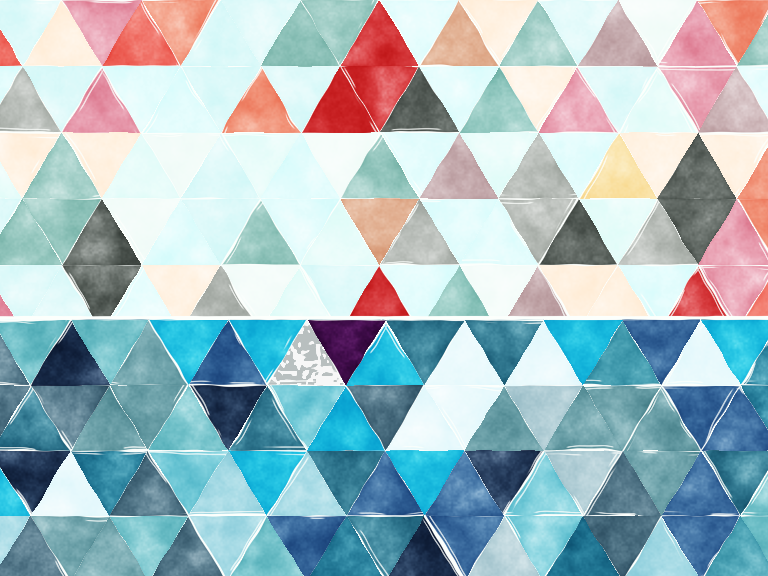
Give the GLSL for this pattern, as a Shadertoy shader.

```glsl
// Two panels of hand-painted watercolour triangles: pale and warm above, blue and teal below.
#define SPLIT 0.552       // height of the white band, measured from the top
#define BAND 0.0032       // half width of the band
#define LINE 0.0011       // width scale of the bare paper gaps
#define WOBBLE 0.0035     // unsteadiness of the painted edges
#define MOTTLE 1.5        // strength of the pigment clouds
#define SHARE 0.32        // chance that a rhombus keeps one colour
#define UP_TINT 0.60      // chance of colour in upward warm triangles
#define DOWN_TINT 0.17    // chance of colour in downward warm triangles
#define SEED 7.0

const vec3 PAPER = vec3(0.99, 1.0, 0.99);

const vec3 PALE[5] = vec3[5](
    vec3(0.89, 0.99, 0.99), vec3(0.88, 0.98, 0.98), vec3(0.96, 0.99, 0.98),
    vec3(1.00, 0.95, 0.89), vec3(0.91, 0.99, 0.98));

const vec3 WARM[12] = vec3[12](
    vec3(0.95, 0.60, 0.50), vec3(0.91, 0.62, 0.69), vec3(0.94, 0.44, 0.40),
    vec3(0.60, 0.80, 0.77), vec3(0.78, 0.68, 0.69), vec3(0.71, 0.73, 0.71),
    vec3(0.88, 0.68, 0.56), vec3(0.98, 0.89, 0.66), vec3(0.83, 0.21, 0.22),
    vec3(0.96, 0.56, 0.51), vec3(0.37, 0.40, 0.38), vec3(0.62, 0.80, 0.77));

const vec3 COOL[13] = vec3[13](
    vec3(0.16, 0.50, 0.61), vec3(0.30, 0.64, 0.71), vec3(0.49, 0.81, 0.86),
    vec3(0.66, 0.86, 0.90), vec3(0.31, 0.45, 0.52), vec3(0.45, 0.65, 0.68),
    vec3(0.12, 0.20, 0.32), vec3(0.10, 0.73, 0.87), vec3(0.92, 0.98, 0.99),
    vec3(0.23, 0.42, 0.62), vec3(0.47, 0.77, 0.80), vec3(0.70, 0.81, 0.84),
    vec3(0.22, 0.50, 0.59));

float hash(vec3 p) {
    p = fract(p * 0.1031);
    p += dot(p, p.zyx + 31.32);
    return fract((p.x + p.y) * p.z);
}

float noise(vec2 p) {
    vec2 i = floor(p), f = fract(p);
    f = f * f * (3.0 - 2.0 * f);
    vec2 o = vec2(0.0, 1.0);
    return mix(mix(hash(vec3(i, 1.0)), hash(vec3(i + o.yx, 1.0)), f.x),
               mix(hash(vec3(i + o, 1.0)), hash(vec3(i + 1.0, 1.0)), f.x), f.y);
}

float clouds(vec2 p) {
    float sum = 0.0, amp = 0.5;
    for (int i = 0; i < 5; i++) {
        sum += amp * noise(p);
        p = mat2(1.6, 1.2, -1.2, 1.6) * p + 17.3;
        amp *= 0.55;
    }
    return sum / 1.06;
}

// Pigment of one triangle; both halves of a rhombus may share it
vec3 pigment(vec2 rhombus, bool up, bool cool) {
    float panel = cool ? SEED + 40.0 : SEED;
    bool shared = hash(vec3(rhombus, panel)) < SHARE;
    bool upKey = up || shared;
    vec3 key = vec3(rhombus, panel + (upKey ? 3.0 : 11.0));
    float pick = hash(key + 5.0);
    if (cool) {
        if (!up && rhombus == vec2(3.0)) return vec3(0.25, 0.05, 0.29);
        return COOL[int(pick * 13.0)];
    }
    bool tinted = hash(key + 23.0) < (upKey ? UP_TINT : DOWN_TINT);
    return tinted ? WARM[int(pick * 12.0)] : PALE[int(pick * 5.0)];
}

void mainImage(out vec4 fragColor, in vec2 fragCoord) {
    float px = 1.0 / iResolution.y;
    vec2 p = vec2(fragCoord.x * px, 1.0 - fragCoord.y * px);
    bool cool = p.y > SPLIT;

    // Triangular lattice: three families of lines, two skewed and one level
    vec2 origin = cool ? vec2(0.1215, 0.5556) : vec2(0.1076, 0.0);
    vec2 cell = cool ? vec2(0.1370, 0.1134) : vec2(0.1379, 0.1150);
    vec2 shake = vec2(noise(p * 38.0), noise(p * 38.0 + 61.0)) - 0.5;
    vec2 q = (p + WOBBLE * shake * vec2(1.0, 0.5) - origin) / cell;
    vec3 axes = vec3(q.x + 0.5 * q.y, q.x - 0.5 * q.y, q.y);
    vec3 id = floor(axes), f = axes - id;
    bool up = id.x - id.y - id.z > 0.5;
    vec3 edge = cell.y * (up ? vec3(f.x, 1.0 - f.yz) : vec3(1.0 - f.x, f.yz));

    // Bare gaps, pooled rims and dry-brush scratches along each side
    float paint = 1.0, rim = 0.0, scratch = 0.0;
    for (int i = 0; i < 3; i++) {
        float h = hash(id + vec3(float(i) * 19.0, cool ? 71.0 : 0.0, up ? 5.0 : 9.0));
        float n = noise(p * 26.0 + h * 90.0);
        float d = edge[i] - LINE * (5.0 * h * n - 0.9);
        paint = min(paint, smoothstep(-0.7 * px, 0.7 * px, d));
        rim = max(rim, exp(-max(d, 0.0) / 0.003));
        float stroke = abs(d - 0.007 * noise(p * 13.0 + h * 50.0));
        float broken = smoothstep(0.45, 0.6, n) * step(0.68, h);
        scratch = max(scratch, broken * (1.0 - smoothstep(0.0003, 0.0003 + px, stroke)));
    }

    // Clouded wash with paper grain
    vec3 color = pigment(id.xy, up, cool);
    float wash = clouds(p * 19.0 + 7.0 * hash(id)) - 0.5;
    float grain = noise(p * 260.0) - 0.5;
    color = pow(color, vec3(max(0.4, 1.0 + MOTTLE * wash + 0.16 * grain + 0.22 * rim)));

    // One silver triangle with bright flakes
    if (cool && up && id.xy == vec2(3.0, 2.0)) {
        float flakes = noise(p * vec2(150.0, 190.0) + 3.0 * shake);
        color = mix(vec3(0.72, 0.75, 0.75), vec3(0.97), smoothstep(0.54, 0.64, flakes));
    }
    color = mix(color, PAPER, 0.75 * scratch);
    color = mix(PAPER, color, paint);

    // White band between the panels
    float band = abs(p.y - SPLIT) - BAND - 0.0012 * (noise(p * 45.0) - 0.5);
    color = mix(PAPER, color, smoothstep(-0.7 * px, 0.7 * px, band));
    fragColor = vec4(color, 1.0);
}
```
